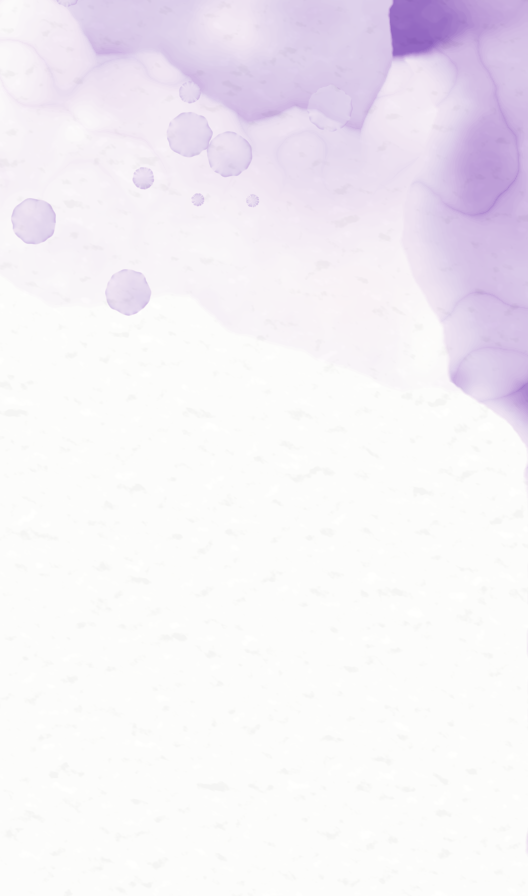
This background is drawn by a Shadertoy shader. Its source:

```glsl
// Violet watercolour washes bleeding from the top and right onto rough white paper.
// Edge curves and soft spots build one pigment density, warped by gradient noise,
// softly terraced and mapped to a colour ramp; blotted drops sit on top.

const vec3 PAPER = vec3(0.988, 0.988, 0.983);
const vec3 BLUSH = vec3(0.97, 0.935, 0.955);
const vec3 PIGMENT[6] = vec3[6](PAPER, vec3(0.94, 0.90, 0.95), vec3(0.87, 0.82, 0.92),
    vec3(0.82, 0.73, 0.89), vec3(0.73, 0.60, 0.84), vec3(0.58, 0.41, 0.76));
const float WARP = 0.016;         // wobble of the washes
const float TERRACES = 6.0;       // dried layers per ramp step
const float GRAIN = 0.028;        // strength of the paper relief

// Edge curves: (x, y) for the first two, (y, x) for the right mass; y runs down.
const vec2 WASH_EDGE[8] = vec2[8](vec2(0.0, 0.30), vec2(0.06, 0.345), vec2(0.17, 0.332),
    vec2(0.21, 0.328), vec2(0.26, 0.37), vec2(0.36, 0.398), vec2(0.45, 0.437), vec2(0.60, 0.43));
const vec2 BAND_EDGE[8] = vec2[8](vec2(0.07, 0.0), vec2(0.11, 0.06), vec2(0.18, 0.056),
    vec2(0.225, 0.105), vec2(0.28, 0.134), vec2(0.33, 0.118), vec2(0.40, 0.143), vec2(0.437, 0.07));
const vec2 MASS_EDGE[8] = vec2[8](vec2(0.0, 0.44), vec2(0.07, 0.45), vec2(0.12, 0.49),
    vec2(0.18, 0.462), vec2(0.27, 0.446), vec2(0.35, 0.485), vec2(0.425, 0.508), vec2(0.50, 0.592));
// Drops: centre and radius.
const vec3 DROPS[10] = vec3[10](vec3(0.038, 0.247, 0.025), vec3(0.143, 0.326, 0.025),
    vec3(0.211, 0.150, 0.025), vec3(0.256, 0.172, 0.025), vec3(0.368, 0.121, 0.025),
    vec3(0.212, 0.103, 0.012), vec3(0.160, 0.199, 0.012), vec3(0.221, 0.223, 0.007),
    vec3(0.282, 0.224, 0.007), vec3(0.075, -0.007, 0.014));

vec2 hashGradient(vec2 cell) {
    vec2 h = fract(cell * vec2(0.1031, 0.1130) + 0.17);
    h += dot(h, h.yx + 19.19);
    return 2.0 * fract((h.xx + h.yx) * h.yx * 7.31) - 1.0;
}

float gradientNoise(vec2 p) {
    vec2 i = floor(p), f = p - i, u = f * f * f * (f * (f * 6.0 - 15.0) + 10.0);
    vec2 e = vec2(1.0, 0.0);
    float a = dot(hashGradient(i), f), b = dot(hashGradient(i + e), f - e);
    float c = dot(hashGradient(i + e.yx), f - e.yx), d = dot(hashGradient(i + 1.0), f - 1.0);
    return mix(mix(a, b, u.x), mix(c, d, u.x), u.y);
}

float fbm(vec2 p) {
    float sum = 0.0, amplitude = 0.6;
    for (int i = 0; i < 4; i++) {
        sum += amplitude * gradientNoise(p);
        p = mat2(1.6, 1.2, -1.2, 1.6) * p + 3.7;
        amplitude *= 0.5;
    }
    return sum;
}

float edgeAt(vec2 knots[8], float t) {
    float v = knots[0].y;
    for (int i = 0; i < 7; i++)
        v = mix(v, knots[i + 1].y,
            clamp((t - knots[i].x) / (knots[i + 1].x - knots[i].x), 0.0, 1.0));
    return v;
}

float spot(vec2 p, vec2 centre, vec2 radius) {
    vec2 q = (p - centre) / radius;
    return exp(-dot(q, q));
}

float cover(float inside, float softness) { return smoothstep(-softness, softness, inside); }

// Pale wash, lilac band with a dark dried rim, right mass and deep corner.
float washDensity(vec2 p, float wash) {
    float mottle = fbm(p * 13.0 + 4.0);
    float d = 0.32 + 0.5 * mottle + 0.6 * spot(p, vec2(0.08, 0.08), vec2(0.10, 0.09))
        + 1.1 * spot(p, vec2(0.38, 0.19), vec2(0.13, 0.06));
    d += 0.6 * exp(-28.0 * abs(gradientNoise(p * 11.0 + 8.0))) * (1.0 - smoothstep(0.10, 0.26, p.y));
    d -= 0.8 * spot(p, vec2(0.092, 0.138), vec2(0.025)) + 0.5 * spot(p, vec2(0.0, 0.05), vec2(0.04, 0.10));

    float below = p.y - edgeAt(BAND_EDGE, p.x);
    float bandZone = smoothstep(0.05, 0.12, p.x);
    float band = 2.1 + 1.1 * mottle + 0.5 * exp(below / 0.03)
        - 1.1 * spot(p, vec2(0.26, 0.025), vec2(0.045, 0.04));
    d += 0.8 * bandZone * exp(-max(below, 0.0) / 0.03);
    d = mix(d, band, cover(-below, 0.006) * bandZone);
    d += 1.0 * bandZone * exp(-abs(below) / 0.005) * smoothstep(-0.2, 0.2, mottle + 0.1);
    d = max(d, 0.08) * wash * (1.0 - spot(p, vec2(0.476, 0.385), vec2(0.032, 0.06)));

    float inward = p.x - edgeAt(MASS_EDGE, p.y);
    float mass = mix(1.0, 2.6, smoothstep(0.0, 0.07, inward)) + 1.0 * mottle
        + 1.4 * spot(p, vec2(0.535, 0.19), vec2(0.045, 0.07))
        + 1.7 * spot(p, vec2(0.59, 0.445), vec2(0.03)) + 1.3 * spot(p, vec2(0.515, 0.42), vec2(0.016))
        + 0.7 * exp(-35.0 * abs(gradientNoise(p * 9.0 + 2.0)));
    d = mix(d, mass, cover(inward, 0.003));
    d = mix(d, 0.9, 0.85 * spot(p, vec2(0.467, 0.103), vec2(0.028, 0.032)));

    float along = p.x - 0.437;
    float corner = cover(along, 0.002) * cover(0.068 - 0.25 * along - p.y, 0.004 + 0.15 * max(along, 0.0));
    return mix(d, mix(4.8, 3.3, smoothstep(0.02, 0.15, along)) + 1.2 * mottle, corner);
}

// Each drop is a tinted disc with a broken darker rim.
float addDrops(vec2 p, float d, float pixel) {
    for (int i = 0; i < 10; i++) {
        vec2 q = p - DROPS[i].xy;
        float r = DROPS[i].z, seed = float(i) * 5.3;
        vec2 ring = q / max(length(q), 0.0001);
        float inside = r * (1.0 + 0.13 * gradientNoise(ring * 2.5 + seed)) - length(q);
        float broken = smoothstep(-0.25, 0.15, gradientNoise(ring * 3.5 + seed + 9.0));
        float tint = 1.45 + 0.35 * dot(q, vec2(0.8, 0.6)) / r + 0.8 * fbm(q * 45.0 + seed);
        tint += 1.7 * broken * exp(-max(inside, 0.0) / 0.0018);
        d = mix(d, max(tint, d * 0.8), cover(inside, pixel));
    }
    return d;
}

void mainImage(out vec4 fragColor, in vec2 fragCoord) {
    float pixel = 1.0 / iResolution.y;
    vec2 p = vec2(fragCoord.x, iResolution.y - fragCoord.y) * pixel;
    vec2 warped = p + WARP * vec2(fbm(p * 18.0), fbm(p * 18.0 + 31.0));
    float wash = cover(edgeAt(WASH_EDGE, warped.x) - warped.y, 0.004);

    // Pigment with softly stepped drying layers
    float level = max(washDensity(warped, wash), 0.0) * TERRACES;
    float stepped = floor(level) + smoothstep(0.3, 0.7, fract(level));
    float d = addDrops(p, mix(level, stepped, 0.6) / TERRACES, pixel);
    vec3 colour = PIGMENT[0];
    for (int i = 1; i < 6; i++) colour = mix(colour, PIGMENT[i], clamp(d - float(i - 1), 0.0, 1.0));
    colour = mix(colour, BLUSH, 0.5 * wash * spot(p, vec2(0.39, 0.33), vec2(0.08, 0.045)));

    // Slanted paper flecks lit from the upper left
    vec2 fibre = mat2(26.0, -26.0, 22.0, 38.0) * p;
    float relief = fbm(fibre) - fbm(fibre + vec2(0.25, 0.2));
    colour -= GRAIN * (smoothstep(0.12, 0.35, relief) - 0.4 * smoothstep(0.12, 0.35, -relief));
    fragColor = vec4(clamp(colour, 0.0, 1.0), 1.0);
}
```
